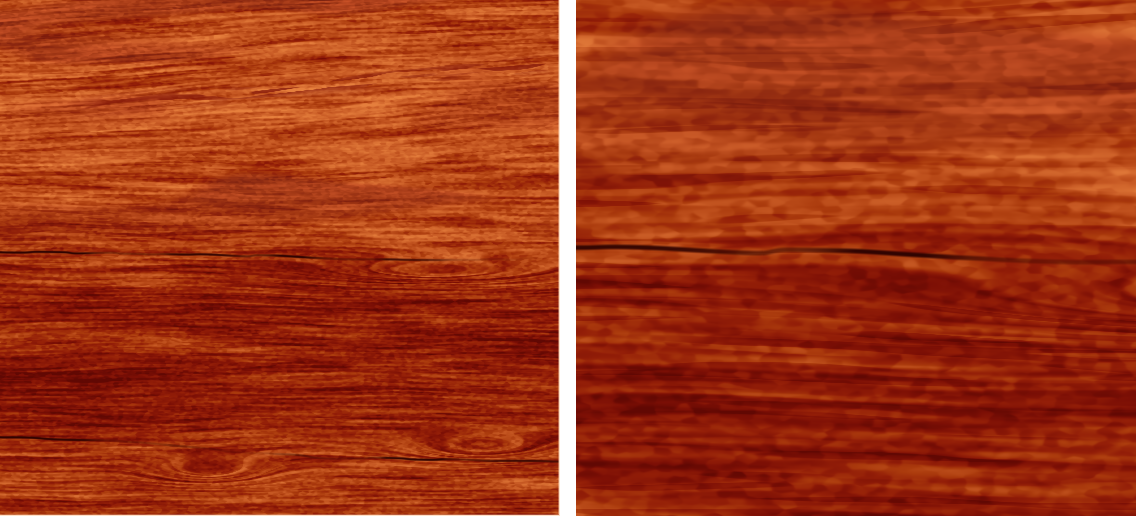
Left, the full canvas; right, a detail of the centre.
A Shadertoy shader for this texture:

```glsl
// Polished reddish wood board with fine horizontal grain, oval figures and hairline cracks.

const vec3 EMBER  = vec3(0.38, 0.03, 0.01);
const vec3 MAROON = vec3(0.49, 0.06, 0.02);
const vec3 RUST   = vec3(0.58, 0.12, 0.03);
const vec3 AMBER  = vec3(0.67, 0.23, 0.05);
const vec3 HONEY  = vec3(0.78, 0.35, 0.14);
const vec3 GLOW   = vec3(0.90, 0.50, 0.24);
const vec3 UMBER  = vec3(0.64, 0.22, 0.11);
const vec3 PALE   = vec3(1.00, 0.88, 0.78);

vec3 hash3(vec2 cell) {
    vec3 q = fract(cell.xyx * vec3(0.1031, 0.1030, 0.0973));
    q += dot(q, q.yxz + 33.33);
    return fract((q.xxy + q.yzz) * q.zyx);
}

// Smooth cellular noise: random cell values blended by distance, centred on 0.
float cells(vec2 p, float seed) {
    p += seed * vec2(17.3, 41.7);
    vec2 id = floor(p), f = p - id;
    float sum = 0.0, total = 0.0;
    for (int j = -1; j <= 1; j++)
    for (int i = -1; i <= 1; i++) {
        vec2 o = vec2(i, j);
        vec3 h = hash3(id + o);
        vec2 d = o + h.xy - f;
        float w = exp(-6.0 * dot(d, d));
        sum += w * h.z;
        total += w;
    }
    return sum / total - 0.5;
}

// Layered sines for the slow wander of the fibres.
float wander(vec2 p) {
    return 0.5 * sin(p.x * 5.1 + p.y * 9.0)
         + 0.3 * sin(p.x * 9.7 - p.y * 17.0 + 1.7)
         + 0.2 * sin(p.x * 17.3 + p.y * 31.0 + 4.1);
}

float blob(vec2 p, vec2 centre, vec2 size) {
    vec2 d = (p - centre) / size;
    return exp(-dot(d, d));
}

// Height across the grain, bent by the tilt and the oval figures.
float grainHeight(vec2 p) {
    float g = p.y + 0.006 * wander(p);
    g -= 0.06 * p.x * smoothstep(0.6, 0.85, p.y);
    g += 0.050 * blob(p, vec2(0.77, 0.472), vec2(0.20, 0.024));
    g += 0.055 * blob(p, vec2(0.86, 0.132), vec2(0.11, 0.025));
    g += 0.045 * blob(p, vec2(0.37, 0.085), vec2(0.10, 0.026));
    return g;
}

// Overall lightness from the dark lower heartwood to the pale upper band.
float boardTone(float y) {
    return 0.41 + 0.45 * smoothstep(0.38, 0.62, y)
                + 0.23 * smoothstep(0.25, 0.06, y)
                - 0.04 * smoothstep(0.75, 0.95, y);
}

float ramp(float a, float b, float t) { return clamp((t - a) / (b - a), 0.0, 1.0); }

vec3 woodRamp(float t) {
    vec3 c = mix(EMBER, MAROON, ramp(-0.10, 0.15, t));
    c = mix(c, RUST,  ramp(0.15, 0.38, t));
    c = mix(c, AMBER, ramp(0.38, 0.62, t));
    c = mix(c, HONEY, ramp(0.62, 0.88, t));
    return mix(c, GLOW, ramp(0.88, 1.25, t));
}

// Thin dark line at a signed distance, with soft edges.
float crack(float dist, float width, float soft) {
    return 1.0 - smoothstep(width, width + soft, abs(dist));
}

void mainImage(out vec4 fragColor, in vec2 fragCoord) {
    vec2 uv = fragCoord / iResolution.xy;
    float px = 1.0 / iResolution.y;
    vec2 g = vec2(uv.x, grainHeight(uv));
    float upper = smoothstep(0.48, 0.66, uv.y);

    // Streaks from broad bands to single fibres and pores.
    float broad  = cells(g * vec2(1.6, 15.0), 1.0);
    float medium = cells(g * vec2(3.0, 42.0), 2.0);
    float fine   = cells(g * vec2(6.0, 120.0), 3.0);
    float fibre  = cells(g * vec2(14.0, 240.0), 4.0);
    float pores  = cells(uv * vec2(130.0, 250.0), 5.0);
    float tone = boardTone(uv.y + 0.03 * wander(uv.yx * 0.4 + uv.x * 0.3))
               + 0.20 * broad + 0.22 * medium + 0.30 * fine
               + 0.38 * fibre + 0.32 * pores;

    // Growth rings: faint fine lines everywhere, bolder around the oval figures.
    float patches = 0.5 + cells(g * vec2(3.0, 11.0), 12.0);
    float figure = blob(uv, vec2(0.77, 0.47), vec2(0.25, 0.06))
                 + blob(uv, vec2(0.62, 0.11), vec2(0.45, 0.07));
    tone += 0.13 * patches * sin(g.y * 610.0 + 7.0 * medium + 3.0 * fine);
    tone += 0.12 * figure * sin(g.y * 330.0 + 4.0 * medium);

    // Sparse dark veins, hairlines and dusky patches.
    float vein = smoothstep(0.18, 0.34, cells(g * vec2(4.0, 85.0), 6.0));
    float hair = smoothstep(0.16, 0.30, cells(g * vec2(8.0, 200.0), 9.0));
    float dusk = smoothstep(0.04, 0.32, cells(g * vec2(3.0, 17.0), 7.0));
    tone -= 0.17 * vein + 0.20 * hair + 0.10 * dusk;
    vec3 colour = woodRamp(tone);
    vec3 dusky = UMBER * (0.55 + 0.55 * clamp(tone + 0.1, 0.0, 1.2));
    colour = mix(colour, dusky, 0.65 * dusk * upper);

    // Two long hairline cracks.
    float jitter = 0.002 * wander(uv * vec2(2.5, 1.0)) + 0.004 * cells(uv * vec2(18.0, 3.0), 10.0);
    float midLine = uv.y - 0.510 + 0.013 * smoothstep(0.2, 0.7, uv.x) + jitter;
    float lowLine = uv.y - 0.105 - 0.047 * exp(-4.5 * uv.x * uv.x) + jitter;
    float wear = clamp(0.7 + 1.2 * cells(vec2(uv.x * 13.0, 0.5), 8.0), 0.25, 1.0);
    float cut = crack(midLine, 0.0004, 0.0014 + px) * smoothstep(1.0, 0.6, uv.x);
    cut = max(cut, crack(lowLine, 0.0004, 0.0014 + px)
        * (1.0 - 0.85 * blob(uv, vec2(0.42, 0.11), vec2(0.17, 0.5))));
    colour = mix(colour, EMBER * 0.5, cut * wear);

    // Slanted seam made of scattered short dashes.
    float seam = uv.y - 0.775 - 0.105 * uv.x + 0.004 * wander(uv * 2.0);
    float dash = smoothstep(0.04, 0.22, cells(vec2(uv.x * 15.0, seam * 170.0), 11.0));
    float band = exp(-seam * seam * 5000.0) * smoothstep(0.08, 0.22, uv.x);
    colour = mix(colour, MAROON, 0.7 * dash * band);

    // Pale sliver along the right and lower edges.
    float inset = min(1.0 - uv.x, uv.y);
    colour = mix(PALE, colour, smoothstep(0.001, 0.001 + 1.5 * px, inset));
    fragColor = vec4(colour, 1.0);
}
```
